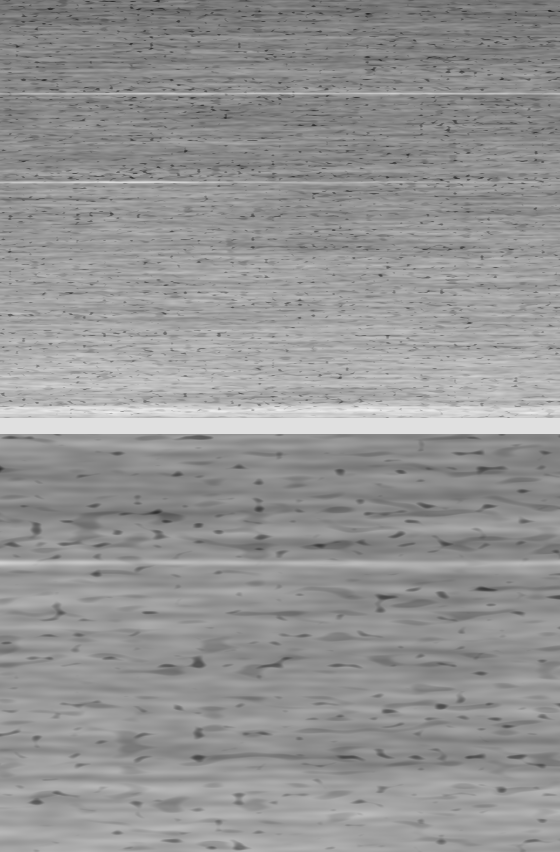
Top: the whole. Bottom: its middle third, enlarged.
A Shadertoy shader for this texture:

```glsl
// Brushed grey metal: a vertical tone ramp covered by fine horizontal grain.
// Stretched gradient noise makes the streaks, thresholded noise the dark flecks,
// and two thin bright seams plus a glowing lower edge finish the sheet.

const float TONE_BOTTOM = 0.715;
const float TONE_TOP = 0.535;
const float TOP_SHADE = 0.055;
const float EDGE_GLOW = 0.17;
const float EDGE_HEIGHT = 0.016;
const float EDGE_WIDTH = 0.013;

const vec2 LONG_STREAK = vec2(3.0, 125.0);   // noise cells per canvas height
const vec2 SHORT_STREAK = vec2(13.0, 165.0);
const vec2 FINE_GRAIN = vec2(40.0, 190.0);
const vec2 FLECK = vec2(62.0, 165.0);
const vec2 DASH = vec2(30.0, 150.0);
const vec2 CLUSTER = vec2(7.0, 42.0);

const float LONG_GAIN = 0.085;
const float SHORT_GAIN = 0.085;
const float GRAIN_GAIN = 0.05;
const float ROW_GAIN = 0.07;
const float FLECK_DEPTH = 0.24;
const float DASH_DEPTH = 0.09;

const float SEAM_UPPER = 0.776;
const float SEAM_LOWER = 0.564;
const float SEAM_WIDTH = 0.0026;
const float SEAM_GAIN = 0.21;

// Integer hash giving a random unit gradient for a lattice point
vec2 latticeGradient(ivec2 cell, uint seed) {
    uvec2 c = uvec2(cell + 4096);
    uint h = c.x * 1597334677u ^ c.y * 3812015801u ^ seed * 2798796415u;
    h = (h ^ (h >> 16)) * 2146121005u;
    h = (h ^ (h >> 15)) * 2221713035u;
    h ^= h >> 16;
    float angle = float(h & 65535u) * 6.2831853 / 65536.0;
    return vec2(cos(angle), sin(angle));
}

// Gradient noise, roughly -0.7 to 0.7
float gradientNoise(vec2 p, uint seed) {
    ivec2 cell = ivec2(floor(p));
    vec2 f = fract(p);
    vec2 u = f * f * f * (f * (f * 6.0 - 15.0) + 10.0);
    float a = dot(latticeGradient(cell, seed), f);
    float b = dot(latticeGradient(cell + ivec2(1, 0), seed), f - vec2(1.0, 0.0));
    float c = dot(latticeGradient(cell + ivec2(0, 1), seed), f - vec2(0.0, 1.0));
    float d = dot(latticeGradient(cell + ivec2(1, 1), seed), f - vec2(1.0, 1.0));
    return mix(mix(a, b, u.x), mix(c, d, u.x), u.y);
}

float softBand(float y, float center, float width) {
    float t = (y - center) / width;
    return exp(-t * t);
}

// Vertical ramp, darker at the top and glowing along the lower edge
float baseTone(float y) {
    float tone = mix(TONE_BOTTOM, TONE_TOP, smoothstep(-0.15, 0.85, y));
    tone -= TOP_SHADE * smoothstep(0.84, 1.0, y);
    tone -= 0.02 * softBand(y, 0.71, 0.05);
    tone += 0.04 * softBand(y, 0.08, 0.025);
    return tone + EDGE_GLOW * softBand(y, EDGE_HEIGHT, EDGE_WIDTH);
}

float streaks(vec2 p) {
    float grain = LONG_GAIN * gradientNoise(p * LONG_STREAK, 1u);
    grain += SHORT_GAIN * gradientNoise(p * SHORT_STREAK, 2u);
    grain += GRAIN_GAIN * gradientNoise(p * FINE_GRAIN, 3u);
    grain += ROW_GAIN * gradientNoise(p * vec2(0.6, 62.0), 4u);
    return grain + 0.05 * gradientNoise(p * vec2(2.0, 14.0), 5u);
}

// Dark flecks and fainter dashes, gathered into loose rows
float flecks(vec2 p) {
    float gather = 0.22 * gradientNoise(p * CLUSTER, 6u)
                 + 0.26 * gradientNoise(p * vec2(1.2, 75.0), 7u);
    gather += 0.12 * softBand(p.y, 0.04, 0.012);
    gather += 0.10 * softBand(p.y, SEAM_UPPER + 0.012, 0.007);
    gather += 0.10 * softBand(p.y, SEAM_LOWER + 0.013, 0.007);
    float spot = gradientNoise(p * FLECK, 8u) + gather;
    float dash = gradientNoise(p * DASH, 9u) + gather;
    return FLECK_DEPTH * smoothstep(0.30, 0.66, spot)
         + DASH_DEPTH * smoothstep(0.16, 0.48, dash);
}

// Thin bright lines; the lower one fades to the right
float seams(vec2 p, float across) {
    float flicker = 0.9 + 0.35 * gradientNoise(vec2(p.x * 9.0, 0.5), 10u);
    float upper = softBand(p.y, SEAM_UPPER, SEAM_WIDTH);
    float lower = softBand(p.y, SEAM_LOWER, SEAM_WIDTH);
    lower *= mix(1.0, 0.4, smoothstep(0.3, 0.9, across));
    return flicker * (upper + lower);
}

void mainImage(out vec4 fragColor, in vec2 fragCoord) {
    vec2 p = fragCoord / iResolution.y;
    float seam = seams(p, fragCoord.x / iResolution.x);
    float grey = baseTone(p.y) + streaks(p);
    grey -= flecks(p) * (1.0 - 0.8 * min(seam, 1.0));
    grey += SEAM_GAIN * seam;
    fragColor = vec4(vec3(clamp(grey, 0.0, 1.0)), 1.0);
}
```
